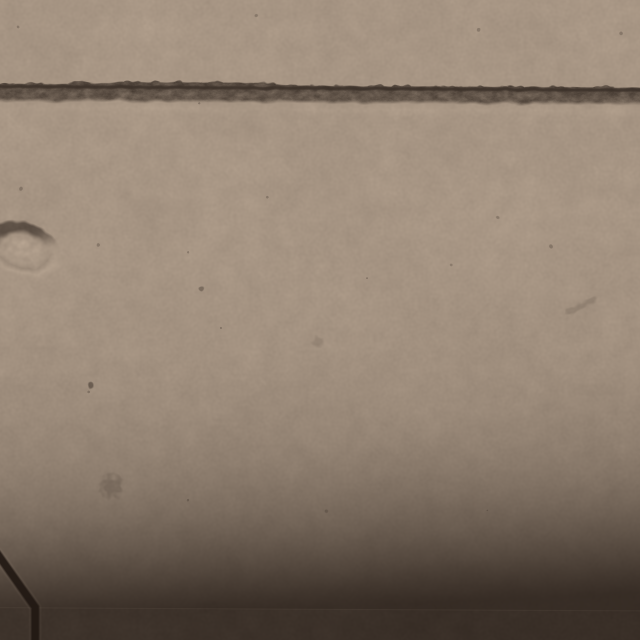
Give the GLSL for this texture, as a WebGL 1 fragment shader.

```glsl
precision highp float;
// Weathered concrete wall: a ragged horizontal joint, a shallow dimple and
// scattered pits, falling into shadow above a floor edge with a bent gap.
// Tone is built as one scalar, roughened by gradient noise, then coloured.

uniform vec2 u_resolution;

const vec3 SHADOW_COLOR = vec3(0.215, 0.175, 0.146);
const vec3 WALL_COLOR = vec3(0.668, 0.598, 0.528);
const float WALL_TONE = 0.97;
const float SHADOW_START = 0.05;
const float SHADOW_HEIGHT = 0.17;
const float SHADOW_CURVE = 1.3;
const float SHADOW_TILT = 0.045;
const float SEAM_LEFT = 0.866;
const float SEAM_SLOPE = -0.006;
const float SEAM_DEPTH = 0.022;
const vec2 DIMPLE_CENTER = vec2(0.035, 0.612);
const vec2 DIMPLE_RADIUS = vec2(0.062, 0.042);
const float DIMPLE_ANGLE = -0.32;
const float FLOOR_LEVEL = 0.0505;
const vec2 GAP_TOP = vec2(-0.005, 0.136);
const vec2 GAP_BEND = vec2(0.055, 0.051);
const vec2 GAP_END = vec2(0.055, -0.02);
const float PIT_CELLS = 11.0;

vec2 hash2(vec2 p) {
  vec3 q = fract(vec3(p.xyx) * vec3(0.1031, 0.1030, 0.0973));
  q += dot(q, q.yzx + 33.33);
  return fract((q.xx + q.yz) * q.zy);
}

float cornerSlope(vec2 cell, vec2 offset) {
  return dot(hash2(cell) * 2.0 - 1.0, offset);
}

float gradientNoise(vec2 p) {
  vec2 i = floor(p), f = fract(p);
  vec2 u = f * f * f * (f * (f * 6.0 - 15.0) + 10.0);
  vec2 e = vec2(1.0, 0.0);
  return mix(
    mix(cornerSlope(i, f), cornerSlope(i + e, f - e), u.x),
    mix(cornerSlope(i + e.yx, f - e.yx), cornerSlope(i + 1.0, f - 1.0), u.x), u.y);
}

float fbm(vec2 p) {
  float sum = 0.0, weight = 1.0;
  for (int i = 0; i < 4; i++) {
    sum += weight * gradientNoise(p);
    p = mat2(1.6, 1.2, -1.2, 1.6) * p + 17.3;
    weight *= 0.55;
  }
  return sum;
}

float band(float d, float halfWidth, float blur) {
  return 1.0 - smoothstep(halfWidth - blur, halfWidth + blur, abs(d));
}

float segmentDistance(vec2 p, vec2 a, vec2 b) {
  vec2 ab = b - a;
  return length(p - a - ab * clamp(dot(p - a, ab) / dot(ab, ab), 0.0, 1.0));
}

// Soft irregular blot
float stain(vec2 p, vec2 center, float radius) {
  float d = length(p - center) + radius * 0.9 * gradientNoise(p * 110.0);
  return 1.0 - smoothstep(radius * 0.45, radius * 1.25, d);
}

// Sparse small pits, one candidate per cell
float pits(vec2 p) {
  vec2 cell = floor(p * PIT_CELLS);
  vec2 place = 0.2 + 0.6 * hash2(cell + 41.0);
  vec2 kind = hash2(cell + 83.0);
  float radius = mix(0.0015, 0.0033, kind.y);
  return step(0.82, kind.x) * stain(p, (cell + place) / PIT_CELLS, radius);
}

float shadeDimple(vec2 p, float tone) {
  float c = cos(DIMPLE_ANGLE), s = sin(DIMPLE_ANGLE);
  vec2 q = mat2(c, -s, s, c) * (p - DIMPLE_CENTER) / DIMPLE_RADIUS;
  float r = length(q) + 0.12 * gradientNoise(p * 60.0);
  float facing = dot(q / max(length(q), 0.01), normalize(vec2(-0.45, 0.9)));
  float rim = smoothstep(0.45, 0.72, r) * (1.0 - smoothstep(0.88, 1.02, r));
  tone -= 0.62 * rim * smoothstep(-0.05, 0.85, facing);
  tone += 0.09 * band(r - 0.92, 0.06, 0.12) * smoothstep(0.1, 0.9, -facing);
  tone -= 0.13 * band(r - 0.72, 0.05, 0.13) * smoothstep(-0.1, 0.7, -facing);
  return tone + (0.04 + 0.2 * gradientNoise(p * 75.0)) * (1.0 - smoothstep(0.3, 0.65, r));
}

float shadeSeam(vec2 p, float tone) {
  float d = p.y - SEAM_LEFT - SEAM_SLOPE * p.x - 0.0025 * gradientNoise(vec2(p.x * 45.0, 3.0));
  float bulge = 0.004 * band(p.x - 0.29, 0.13, 0.05);
  float chips = max(0.0, gradientNoise(vec2(p.x * 28.0, 9.0)) + 0.4 * gradientNoise(p * 90.0));
  float top = 0.003 + bulge + 0.012 * chips;
  float bottom = -SEAM_DEPTH + 0.004 * gradientNoise(p * 40.0);
  float groove = smoothstep(bottom - 0.004, bottom + 0.004, d) * (1.0 - smoothstep(top - 0.0015, top + 0.0015, d));
  float lip = band(d + 0.034, 0.003, 0.009) * (0.55 + gradientNoise(vec2(p.x * 9.0, 5.0)));
  float inside = 0.36 + 0.3 * fbm(p * vec2(55.0, 85.0)) - 0.1 * smoothstep(-0.012, 0.0, d);
  tone += 0.08 * lip;
  tone = mix(tone, inside, groove * 0.96);
  return mix(tone, 0.04, 0.85 * band(d + 0.001, 0.0025, 0.002));
}

void main() {
  vec2 p = gl_FragCoord.xy / u_resolution;

  // Wall light and surface mottling
  float height = max(p.y - SHADOW_START + SHADOW_TILT * (0.5 - p.x), 0.0);
  float light = 1.0 - exp(-pow(height / SHADOW_HEIGHT, SHADOW_CURVE));
  float grain = 0.045 * fbm(p * 7.0) + 0.055 * fbm(p * 32.0) + 0.045 * gradientNoise(p * 170.0);
  float tone = WALL_TONE * light + grain * (0.25 + 0.75 * light);

  // Pits, blots and a slanted scuff
  float marks = 0.28 * pits(p) + 0.5 * stain(p, vec2(0.142, 0.398), 0.005);
  marks += 0.35 * stain(p, vec2(0.315, 0.549), 0.004) + 0.12 * stain(p, vec2(0.496, 0.465), 0.009);
  marks += 0.2 * stain(p, vec2(0.174, 0.24), 0.018);
  float scuff = segmentDistance(p, vec2(0.89, 0.512), vec2(0.928, 0.533)) + 0.006 * gradientNoise(p * 90.0);
  tone -= light * (marks + 0.14 * band(scuff, 0.004, 0.003));

  tone = shadeDimple(p, tone);
  tone = shadeSeam(p, tone);

  // Floor edge and bent gap
  float floorOffset = p.y - FLOOR_LEVEL + 0.005 * p.x;
  float below = 1.0 - smoothstep(-0.0015, 0.0015, floorOffset);
  tone = mix(tone, 0.01 + 0.05 * (1.0 - p.x) + 0.5 * grain, below);
  tone += 0.07 * band(floorOffset, 0.0008, 0.001);
  float gap = min(segmentDistance(p, GAP_TOP, GAP_BEND), segmentDistance(p, GAP_BEND, GAP_END));
  tone += 0.06 * band(gap - 0.0085, 0.001, 0.002);
  tone = mix(tone, -0.2, 0.9 * band(gap, 0.006, 0.002));

  gl_FragColor = vec4(clamp(mix(SHADOW_COLOR, WALL_COLOR, tone), 0.0, 1.0), 1.0);
}
```
